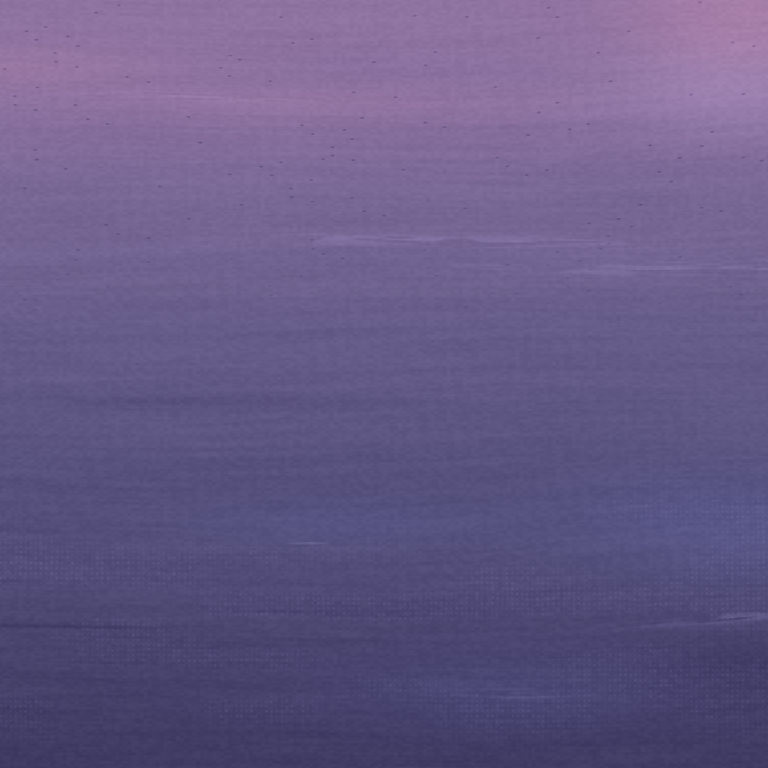
Write a WebGL 2 fragment shader that draws this texture.

```glsl
#version 300 es
precision highp float;
// Dusk-violet painted gradient: dry horizontal brush strokes over woven canvas.
uniform vec2 u_resolution;
out vec4 fragColor;

// Paint, from the dark base to the pale top
const vec3 INDIGO = vec3(0.250, 0.232, 0.388);
const vec3 NIGHT  = vec3(0.278, 0.257, 0.418);
const vec3 SLATE  = vec3(0.330, 0.310, 0.480);
const vec3 DUSK   = vec3(0.390, 0.355, 0.530);
const vec3 MAUVE  = vec3(0.460, 0.400, 0.580);
const vec3 LILAC  = vec3(0.535, 0.437, 0.617);
const vec3 ORCHID = vec3(0.560, 0.450, 0.630);

// Tints added on top of the paint
const vec3 ROSE = vec3(0.110, 0.055, 0.035);
const vec3 BLUE = vec3(0.020, 0.040, 0.070);
const vec3 PALE = vec3(0.100, 0.100, 0.110);

const float BRISTLE_GAIN = 0.034;
const float BAND_SHIFT   = 0.035;
const float GRAIN_GAIN   = 0.030;
const float WEAVE_COUNT  = 150.0;
const float WEAVE_GAIN   = 0.050;
const float SPECK_GAIN   = 0.10;
const vec2  SPECK_GRID   = vec2(75.0, 170.0);

float hash(vec2 p) {
    return fract(sin(dot(p, vec2(127.1, 311.7))) * 43758.5453);
}

float noise(vec2 p) {
    vec2 i = floor(p), f = fract(p);
    f = f * f * (3.0 - 2.0 * f);
    return mix(mix(hash(i), hash(i + vec2(1, 0)), f.x),
               mix(hash(i + vec2(0, 1)), hash(i + vec2(1, 1)), f.x), f.y);
}

// Signed layered noise
float fbm(vec2 p) {
    float sum = 0.0, amp = 0.5;
    for (int i = 0; i < 4; i++) {
        sum += amp * (noise(p) - 0.5);
        p = p * 2.03 + 17.3;
        amp *= 0.55;
    }
    return sum;
}

// Soft elliptical patch
float patchAt(vec2 p, vec2 centre, vec2 radius) {
    vec2 q = (p - centre) / radius;
    return exp(-dot(q, q));
}

vec3 paintAt(float y) {
    vec3 c = mix(INDIGO, NIGHT, smoothstep(0.0, 0.13, y));
    c = mix(c, SLATE, smoothstep(0.10, 0.32, y));
    c = mix(c, DUSK, smoothstep(0.32, 0.55, y));
    c = mix(c, MAUVE, smoothstep(0.52, 0.73, y));
    c = mix(c, LILAC, smoothstep(0.70, 0.88, y));
    return mix(c, ORCHID, smoothstep(0.86, 1.0, y));
}

// Scattered short flecks; density is the share of cells that hold one
float flecks(vec2 p, float density) {
    vec2 g = p * SPECK_GRID, cell = floor(g);
    vec2 centre = 0.35 + 0.3 * vec2(hash(cell + 3.1), hash(cell + 8.7));
    vec2 q = (fract(g) - centre) / vec2(0.30, 0.35);
    return smoothstep(1.0, 0.2, length(q)) * step(1.0 - density, hash(cell));
}

void main() {
    vec2 uv = gl_FragCoord.xy / u_resolution;

    // Strokes bow gently and climb toward the right
    vec2 s = uv;
    s.y -= 0.025 * (uv.x - 0.4) * uv.x + 0.008 * sin(uv.x * 5.0 + uv.y * 9.0);
    float upper = smoothstep(0.45, 0.85, uv.y);

    // Base gradient with uneven stroke borders
    float bands = fbm(s * vec2(1.6, 14.0) + 4.0);
    vec3 col = paintAt(uv.y + BAND_SHIFT * bands);

    // Broad colour patches
    col += ROSE * 0.85 * patchAt(uv, vec2(0.98, 0.98), vec2(0.17, 0.08));
    col += ROSE * 0.45 * patchAt(uv, vec2(0.03, 0.91), vec2(0.22, 0.035));
    col += ROSE * 0.35 * patchAt(uv, vec2(0.42, 0.865), vec2(0.32, 0.025));
    col += PALE * 0.55 * patchAt(uv, vec2(0.95, 0.88), vec2(0.17, 0.06));
    col += BLUE * 0.70 * patchAt(uv, vec2(0.95, 0.32), vec2(0.22, 0.07));
    col += BLUE * 0.45 * patchAt(uv, vec2(0.45, 0.32), vec2(0.20, 0.03));
    col += BLUE * 0.50 * patchAt(uv, vec2(0.66, 0.10), vec2(0.25, 0.06));
    col -= PALE * 0.28 * patchAt(uv, vec2(0.28, 0.477), vec2(0.30, 0.012));
    col -= PALE * 0.25 * patchAt(uv, vec2(0.97, 0.13), vec2(0.13, 0.05));

    // Bristle lines, broken along their length
    float bristle = fbm(s * vec2(5.0, 130.0)) + 0.6 * fbm(s * vec2(11.0, 240.0) + 31.0);
    col += BRISTLE_GAIN * bristle * vec3(1.0, 0.95, 1.0);

    // Thin dry streaks
    float broken = smoothstep(0.25, 0.75, noise(s * vec2(25.0, 330.0)));
    float streak = 0.55 * patchAt(s, vec2(0.58, 0.681), vec2(0.25, 0.008))
                 + 0.55 * patchAt(s, vec2(0.87, 0.645), vec2(0.22, 0.009))
                 + 0.45 * patchAt(s, vec2(0.25, 0.873), vec2(0.16, 0.006))
                 + 0.80 * patchAt(s, vec2(0.41, 0.302), vec2(0.035, 0.003))
                 + 0.85 * patchAt(s, vec2(0.95, 0.180), vec2(0.10, 0.006))
                 + 0.55 * patchAt(s, vec2(0.67, 0.098), vec2(0.06, 0.009));
    col += PALE * streak * broken;
    col -= PALE * 0.4 * patchAt(s, vec2(0.08, 0.178), vec2(0.14, 0.003));

    // Canvas threads showing through the thin lower paint
    vec2 thread = sin(uv * WEAVE_COUNT * 6.2832 + 2.0 * noise(uv * 40.0));
    float worn = smoothstep(0.42, 0.80, noise(s * vec2(6.0, 28.0) + 9.0) + 0.2 * uv.x);
    worn *= smoothstep(0.40, 0.32, uv.y) * smoothstep(0.0, 0.08, uv.y);
    float knots = (0.5 + 0.5 * thread.x) * (0.5 + 0.5 * thread.y);
    col += WEAVE_GAIN * worn * knots * noise(uv * 190.0) * vec3(0.9, 1.0, 1.3);

    // Fine grain, dark pits above and pale flecks below
    col += GRAIN_GAIN * (noise(uv * vec2(190.0, 270.0)) - 0.5);
    col -= SPECK_GAIN * upper * flecks(s, 0.035) * vec3(1.0, 0.85, 0.75);
    col += 0.7 * SPECK_GAIN * (1.0 - upper) * flecks(s + 5.0, 0.012) * smoothstep(0.42, 0.3, uv.y);

    fragColor = vec4(clamp(col, 0.0, 1.0), 1.0);
}
```
